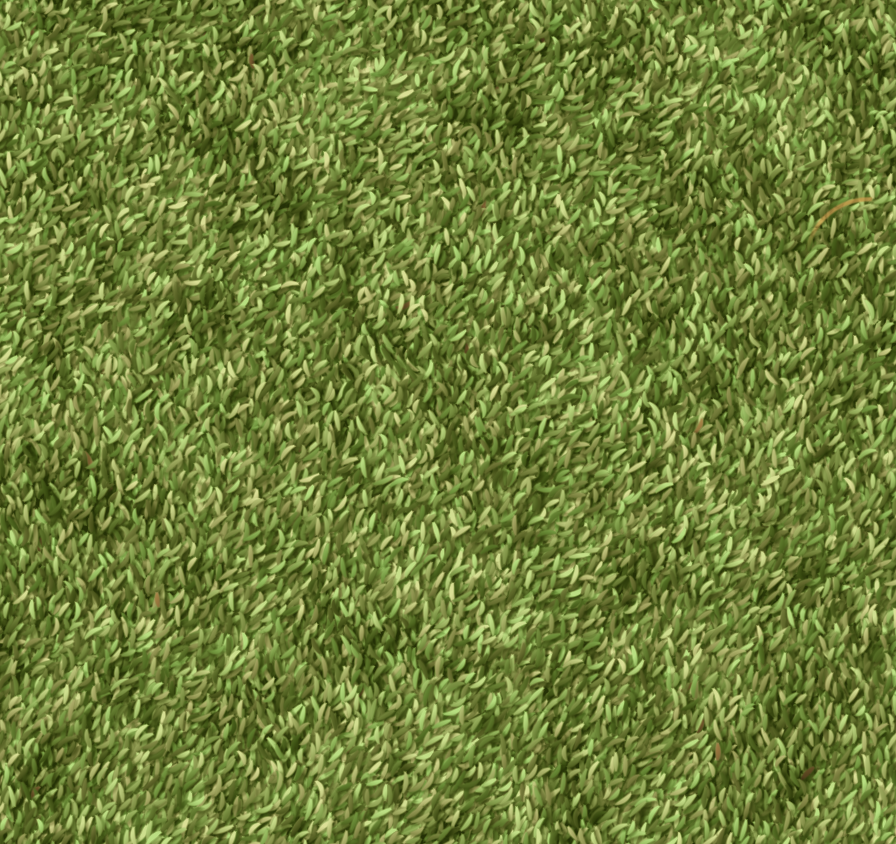
This texture is drawn by a Shadertoy shader. Its source:

```glsl
// Close-cropped lawn: many layers of short, curved grass blades scattered
// on jittered grids, each casting a soft shadow on the blades below it.
// Blades carry a tone that is turned into colour by a green ramp at the end.

const int   LAYERS       = 12;
const float CELL         = 0.017;   // grid spacing, in canvas heights
const float HALF_LENGTH  = 0.0105;
const float HALF_WIDTH   = 0.0030;
const float SOFTNESS     = 0.0016;
const float LEAN         = 0.38;    // mean lean to the right, radians
const float SHADOW       = 0.38;
const float SHADOW_SHIFT = 0.0025;
const float TONE_MEAN    = 0.77;
const float TONE_SPREAD  = 0.90;
const float CLUMP        = 0.42;
const float BROWN_CHANCE = 0.0006;

const vec3 DARK_GREEN  = vec3(0.14, 0.19, 0.025);
const vec3 LIGHT_GREEN = vec3(0.68, 0.76, 0.44);
const vec3 STRAW_SHIFT = vec3(0.075, 0.0, 0.045);
const vec3 DRY_BROWN   = vec3(0.52, 0.36, 0.18);
const vec3 DRY_STRAW   = vec3(0.82, 0.65, 0.32);

vec4 hash4(vec2 p) {
    vec4 q = fract(p.xyxy * vec4(0.1031, 0.1030, 0.0973, 0.1099));
    q += dot(q, q.wzxy + 33.33);
    return fract((q.xxyz + q.yzzw) * q.zywx);
}

float noise(vec2 p) {
    vec2 i = floor(p), f = fract(p);
    f = f * f * (3.0 - 2.0 * f);
    float low  = mix(hash4(i).x, hash4(i + vec2(1, 0)).x, f.x);
    float high = mix(hash4(i + vec2(0, 1)).x, hash4(i + vec2(1, 1)).x, f.x);
    return mix(low, high, f.y);
}

// Paints one blade over turf = (tone, straw tint, brown amount).
vec3 paintBlade(vec3 turf, vec2 p, vec4 shape, vec4 look, float flow, float soft) {
    float spread = mix(1.3, 1.9, p.y);
    float angle = LEAN + flow + (shape.z - 0.5) * spread;
    vec2 up = vec2(sin(angle), cos(angle));
    vec2 center = shape.xy;
    vec2 d = p - center;
    vec2 q = vec2(dot(d, vec2(up.y, -up.x)), dot(d, up));

    float halfLength = HALF_LENGTH * mix(0.75, 1.2, look.w) * mix(1.06, 0.94, p.y);
    float along = clamp(q.y / halfLength, -1.0, 1.0);
    q.x += (shape.w - 0.5) * 0.006 * along * along;
    float width = HALF_WIDTH * (1.0 - 0.6 * along * along);
    float ends = abs(q.y) - halfLength;

    float shade = max(abs(q.x - SHADOW_SHIFT) - width, ends);
    turf.x *= 1.0 - SHADOW * (1.0 - smoothstep(-0.001, 0.004, shade));

    float edge = max(abs(q.x) - width, ends);
    float cover = 1.0 - smoothstep(-soft, soft, edge);
    float tone = TONE_MEAN + (look.x - 0.5) * TONE_SPREAD;
    tone *= 0.95 + 0.17 * along;
    tone -= 0.08 * q.x / HALF_WIDTH;
    float brown = step(look.z, BROWN_CHANCE);
    return mix(turf, vec3(tone, look.y * 2.0 - 1.0, brown), cover);
}

// A single dry stalk bent into a quarter circle, fading at its root.
float dryStalk(vec2 p, float soft) {
    vec2 d = p - vec2(1.030, 0.689);
    float turn = atan(d.y, d.x);
    float ring = abs(length(d) - 0.075) - 0.0024;
    float body = 1.0 - smoothstep(-soft, soft, ring);
    float span = smoothstep(1.50, 1.56, turn) * (1.0 - smoothstep(2.3, 3.1, turn));
    return body * span;
}

void mainImage(out vec4 fragColor, in vec2 fragCoord) {
    vec2 p = fragCoord / iResolution.y;
    float soft = max(SOFTNESS, 0.7 / iResolution.y);
    float flow = (noise(p * 9.0 + 40.0) - 0.5) * 0.9;

    // Scatter blades, lower rows painted last so they overlap the rows behind.
    vec3 turf = vec3(0.15, 0.0, 0.0);
    for (int layer = 0; layer < LAYERS; layer++) {
        vec2 shift = hash4(vec2(float(layer), 7.0)).xy;
        vec2 home = floor(p / CELL + shift);
        for (int y = 1; y >= -1; y--) {
            for (int x = -1; x <= 1; x++) {
                vec2 cell = home + vec2(x, y);
                vec2 seed = cell + float(layer) * vec2(71.0, 37.0) + 11.0;
                vec4 shape = hash4(seed);
                vec4 look = hash4(seed + 503.7);
                shape.xy = (cell + shape.xy - shift) * CELL;
                turf = paintBlade(turf, p, shape, look, flow, soft);
            }
        }
    }

    // Uneven tufts: pale crowns and dark hollows.
    float tufts = 0.6 * noise(p * 34.0) + 0.4 * noise(p * 13.0 + 17.0);
    float tone = clamp(turf.x + CLUMP * (tufts - 0.5), 0.0, 1.2);

    vec3 color = mix(DARK_GREEN, LIGHT_GREEN, pow(vec3(tone), vec3(1.0, 1.0, 1.25)));
    color += STRAW_SHIFT * turf.y * min(tone * 1.4, 1.0);
    color = mix(color, DRY_BROWN * (0.5 + 0.6 * tone), turf.z * 0.8);
    color = mix(color, DRY_STRAW * (0.8 + 0.2 * tone), dryStalk(p, soft) * 0.85);
    fragColor = vec4(clamp(color, 0.0, 1.0), 1.0);
}
```
